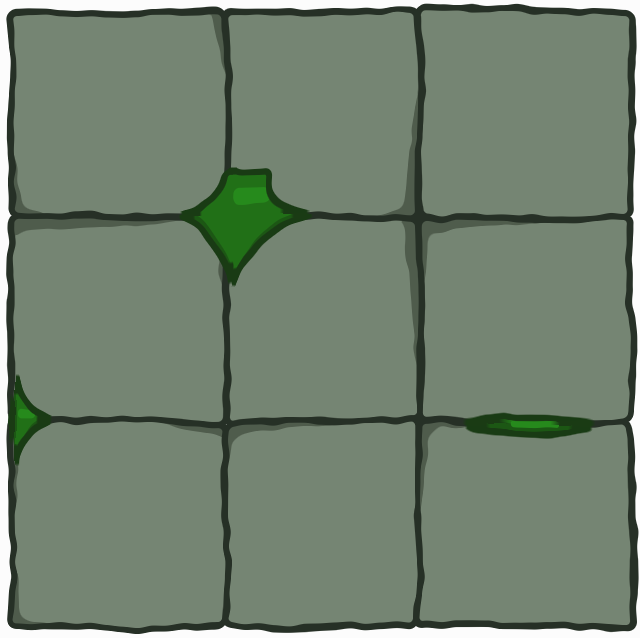
Reproduce this texture procedurally as a Shadertoy shader.

```glsl
// Hand-drawn three by three stone slabs with wobbly ink joints, stains and moss.
#define INK_HALF_WIDTH 0.0052
#define MOSS_HALF_WIDTH 0.0050
#define CORNER_RADIUS 0.012
#define WOBBLE 0.011
#define ROUGHNESS 0.005
#define STAIN_DEPTH 0.012

const vec3 PAPER = vec3(0.99);
const vec3 STONE = vec3(0.46, 0.52, 0.45);
const vec3 STAIN = vec3(0.31, 0.36, 0.30);
const vec3 INK = vec3(0.15, 0.19, 0.15);
const vec3 MOSS = vec3(0.13, 0.44, 0.09);
const vec3 MOSS_SHADE = vec3(0.11, 0.34, 0.08);
const vec3 MOSS_LIGHT = vec3(0.15, 0.54, 0.11);
const vec3 MOSS_INK = vec3(0.10, 0.23, 0.08);

// Joint positions, left to right and bottom to top
const vec4 COLUMNS = vec4(0.018, 0.353, 0.654, 0.987);
const vec4 ROWS = vec4(0.016, 0.340, 0.658, 0.983);

// Each stain: joint column, joint row, signed reach along x and y
const vec4 STAINS[12] = vec4[12](
    vec4(0, 2, 0.05, 0.11), vec4(1, 3, -0.02, -0.105),
    vec4(2, 2, -0.07, 0.21), vec4(0, 2, 0.28, -0.03),
    vec4(2, 2, 0.215, -0.10), vec4(2, 2, -0.02, -0.235),
    vec4(1, 1, -0.11, -0.02), vec4(1, 1, 0.17, -0.07),
    vec4(2, 1, 0.09, -0.145), vec4(0, 1, 0.02, -0.14),
    vec4(0, 0, 0.075, 0.10), vec4(1, 2, -0.08, -0.12));

// Each moss clump: centre and edge power; reach left, right, down, up; glint centre and size
const vec3 CLUMPS[3] = vec3[3](
    vec3(0.362, 0.661, 0.65), vec3(0.024, 0.340, 0.60), vec3(0.827, 0.337, 2.0));
const vec4 REACHES[3] = vec4[3](
    vec4(0.088, 0.140, 0.120, 0.070), vec4(0.008, 0.068, 0.086, 0.084),
    vec4(0.094, 0.094, 0.014, 0.011));
const vec4 GLINTS[3] = vec4[3](
    vec4(0.393, 0.690, 0.028, 0.013), vec4(0.042, 0.350, 0.014, 0.008),
    vec4(0.835, 0.338, 0.040, 0.005));

float hash(vec2 p) {
    p = fract(p * vec2(0.1031, 0.1137));
    p += dot(p, p.yx + 33.33);
    return fract((p.x + p.y) * p.x * 17.3);
}

float noise(vec2 p) {
    vec2 cell = floor(p), f = fract(p);
    f = f * f * (3.0 - 2.0 * f);
    return mix(mix(hash(cell), hash(cell + vec2(1, 0)), f.x),
               mix(hash(cell + vec2(0, 1)), hash(cell + vec2(1, 1)), f.x), f.y);
}

vec2 noise2(vec2 p) {
    return vec2(noise(p + 11.0), noise(p + 57.0)) - 0.5;
}

float smoothMin(float a, float b, float k) {
    float h = max(k - abs(a - b), 0.0) / k;
    return min(a, b) - 0.25 * h * h * k;
}

float roundBox(vec2 p, vec2 halfSize, float radius) {
    vec2 q = abs(p) - halfSize + radius;
    return length(max(q, 0.0)) + min(max(q.x, q.y), 0.0) - radius;
}

float slabDistance(vec2 p) {
    float d = 1.0;
    for (int i = 0; i < 9; i++) {
        int c = i % 3, r = i / 3;
        vec2 low = vec2(COLUMNS[c], ROWS[r]), high = vec2(COLUMNS[c + 1], ROWS[r + 1]);
        d = min(d, roundBox(p - 0.5 * (low + high), 0.5 * (high - low), CORNER_RADIUS));
    }
    return d;
}

// Two tapering arms that leave a joint and blend in its corner
float stainDistance(vec2 p, vec4 stain) {
    vec2 joint = vec2(COLUMNS[int(stain.x)], ROWS[int(stain.y)]);
    vec2 q = (p - joint) * sign(stain.zw), reach = abs(stain.zw);
    vec2 depth = (STAIN_DEPTH + 0.04 * reach) * sqrt(max(1.0 - q / reach, 0.0));
    vec2 arms = max(q.yx - depth, q - reach);
    return max(smoothMin(arms.x, arms.y, 0.02), -min(q.x, q.y) - 0.003);
}

// Superellipse with its own reach on each side, scaled to a distance
float mossDistance(vec2 p, int i) {
    float k = CLUMPS[i].z;
    vec2 q = p - CLUMPS[i].xy;
    vec2 reach = mix(REACHES[i].xz, REACHES[i].yw, step(0.0, q));
    q = max(abs(q), 0.006);
    vec2 level = pow(q / reach, vec2(k));
    float d = (level.x + level.y - 1.0) / length(k * level / q);
    if (i == 0) d = smoothMin(d, roundBox(p - vec2(0.385, 0.693), vec2(0.035), 0.008), 0.02);
    return d;
}

float cover(float d) {
    return clamp(0.5 - d * min(iResolution.x, iResolution.y), 0.0, 1.0);
}

void mainImage(out vec4 fragColor, in vec2 fragCoord) {
    vec2 uv = fragCoord / iResolution.xy;
    vec2 p = uv + WOBBLE * noise2(uv * 9.0) + ROUGHNESS * noise2(uv * 42.0);

    // Stone with stains, ink joints and paper margin
    float stains = 1.0;
    for (int i = 0; i < 12; i++) stains = min(stains, stainDistance(p, STAINS[i]));
    stains += 0.005 * (noise(uv * 35.0) - 0.5);
    float slab = slabDistance(p);
    float inkWidth = INK_HALF_WIDTH + 0.0016 * (noise(uv * 24.0) - 0.5);
    vec3 color = mix(STONE, STAIN, cover(stains));
    color = mix(color, INK, cover(-slab - inkWidth));
    color = mix(color, PAPER, cover(inkWidth - slab));

    // Moss with shaded underside, glint and outline
    for (int i = 0; i < 3; i++) {
        float d = mossDistance(p, i);
        float underside = -mossDistance(p - vec2(0.003, 0.014), i);
        vec4 glint = GLINTS[i];
        vec3 moss = mix(MOSS, MOSS_SHADE, cover(underside));
        moss = mix(moss, MOSS_LIGHT, cover(roundBox(p - glint.xy, glint.zw, glint.w * 0.8)));
        moss = mix(moss, MOSS_INK, cover(-d - MOSS_HALF_WIDTH));
        color = mix(color, moss, cover(d - MOSS_HALF_WIDTH));
    }
    fragColor = vec4(color, 1.0);
}
```
